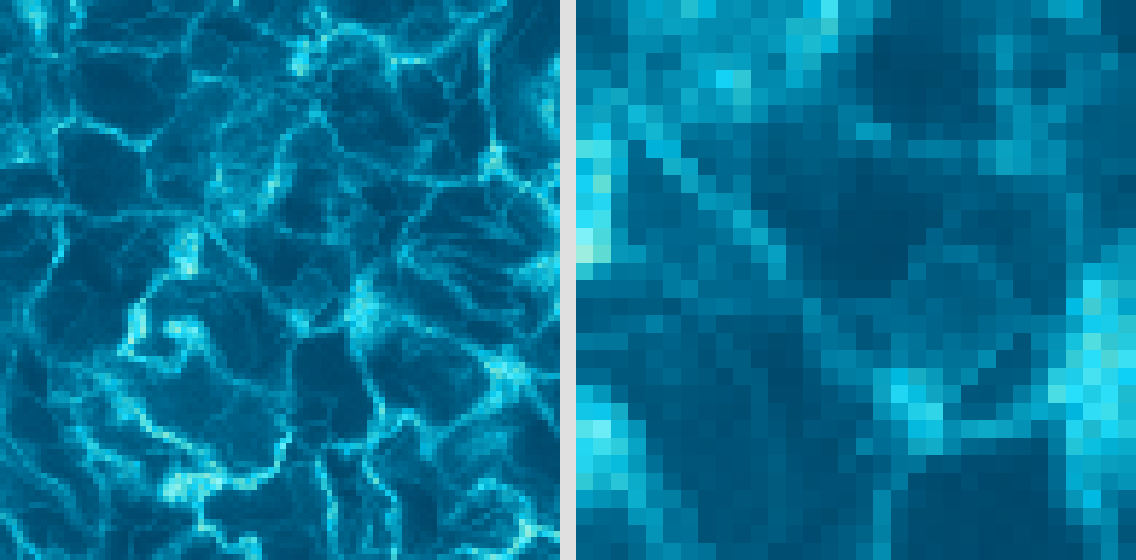
Left: the whole. Right: its middle third, enlarged.
Reproduce this texture procedurally as a Shadertoy shader.

```glsl
vec2 hash2(vec2 p) {
    vec3 q = fract(p.xyx * vec3(0.1031, 0.1030, 0.0973));
    q += dot(q, q.yzx + 33.33);
    return fract((q.xx + q.yz) * q.zy);
}

vec2 noise2(vec2 p) {
    vec2 i = floor(p), f = fract(p);
    f = f * f * (3.0 - 2.0 * f);
    return mix(mix(hash2(i), hash2(i + vec2(1, 0)), f.x),
               mix(hash2(i + vec2(0, 1)), hash2(i + vec2(1, 1)), f.x), f.y);
}

float fbm(vec2 p) {
    float sum = 0.0, amp = 0.53;
    for (int i = 0; i < 3; i++) {
        sum += amp * noise2(p).x;
        p = mat2(1.6, 1.2, -1.2, 1.6) * p + 5.3;
        amp *= 0.5;
    }
    return sum;
}

// x: gap between the two nearest cell centres, zero on the border; y: cell random
vec2 cells(vec2 p) {
    vec2 base = floor(p);
    float near = 9.0, second = 9.0, id = 0.0;
    for (int y = -1; y <= 1; y++)
    for (int x = -1; x <= 1; x++) {
        vec2 cell = base + vec2(x, y);
        vec2 rnd = hash2(cell + 17.0);
        float d = length(cell + rnd - p);
        if (d < near) { second = near; near = d; id = fract(rnd.x * 7.0 + rnd.y * 3.0); }
        else second = min(second, d);
    }
    return vec2(second - near, id);
}

float ridge(vec2 p) {
    return 1.0 - abs(2.0 * noise2(p).x - 1.0);
}

float causticLight(vec2 p) {
    vec2 warped = p + 0.13 * (noise2(p * 4.0) - 0.5)
                    + 0.06 * (noise2(p * 11.0 + 3.0) - 0.5)
                    + 0.028 * (noise2(p * 29.0) - 0.5);
    float churn = smoothstep(0.44, 0.66, fbm(p * 3.6 + 21.0));
    float focus = smoothstep(0.3, 0.8, noise2(p * 9.0 + 40.0).x);
    float broken = smoothstep(0.1, 0.75, noise2(p * 26.0 + 90.0).y);

    // Dim water with soft streaks and overlapping facets
    float light = -0.01 + 0.15 * fbm(p * vec2(7, 13) + 2.0 * warped.yx);
    vec2 web = cells(warped * vec2(6.0, 5.4) + 3.0);
    vec2 mesh = cells(mat2(8.0, 5.0, -6.0, 9.0) * warped + 11.0);
    light += 0.15 * mesh.y * mesh.y * smoothstep(0.3, 0.6, noise2(p * 5.0 + 9.0).y);

    // Broken bright network with a faint glow around it
    float width = mix(0.05, 0.13, focus);
    light += mix(0.18, 0.56, focus) * mix(0.5, 1.1, broken) * exp(-pow(web.x / width, 2.0));
    light += 0.11 * exp(-web.x / 0.2);

    // Thin secondary threads
    float thread = noise2(p * 9.0 + 60.0).y;
    light += 0.38 * thread * mix(0.4, 1.1, broken) * exp(-pow(mesh.x / 0.08, 2.0));

    // Fine broken glitter in churned patches and beside the network
    float glitter = pow(ridge(warped * 21.0), 5.0) + 1.1 * pow(ridge(warped * 44.0 + 8.0), 4.0);
    float spread = max(churn, 0.65 * exp(-web.x / 0.22));
    light += 0.07 * churn + 0.25 * spread * glitter;
    return light;
}

vec3 waterColor(float light) {
    vec3 c = mix(vec3(0.0, 0.25, 0.38), vec3(0.0, 0.31, 0.45), clamp(light / 0.12, 0.0, 1.0));
    c = mix(c, vec3(0.0, 0.42, 0.57), clamp((light - 0.12) / 0.18, 0.0, 1.0));
    c = mix(c, vec3(0.01, 0.56, 0.70), clamp((light - 0.30) / 0.18, 0.0, 1.0));
    c = mix(c, vec3(0.05, 0.74, 0.86), clamp((light - 0.48) / 0.22, 0.0, 1.0));
    c = mix(c, vec3(0.25, 0.87, 0.92), clamp((light - 0.70) / 0.2, 0.0, 1.0));
    return mix(c, vec3(0.6, 0.96, 0.95), clamp((light - 0.95) / 0.3, 0.0, 1.0));
}

void mainImage(out vec4 fragColor, in vec2 fragCoord) {
    // Coarse square grain, each block averaged from four samples
    vec2 block = floor(fragCoord / iResolution.y * 96.0);
    float light = 0.0;
    for (int i = 0; i < 4; i++) {
        vec2 offset = 0.25 + 0.5 * vec2(i % 2, i / 2);
        light += 0.25 * causticLight((block + offset) / 96.0);
    }
    vec2 grain = hash2(block + 71.0);
    light *= 0.84 + 0.32 * grain.x;

    // Slight warm and cool dispersion on the brightest blocks
    vec3 color = waterColor(light);
    float dispersion = smoothstep(0.45, 0.85, light) * (grain.y - 0.45);
    color += dispersion * vec3(0.25, 0.0, -0.16);
    fragColor = vec4(clamp(color, 0.0, 1.0), 1.0);
}
```
